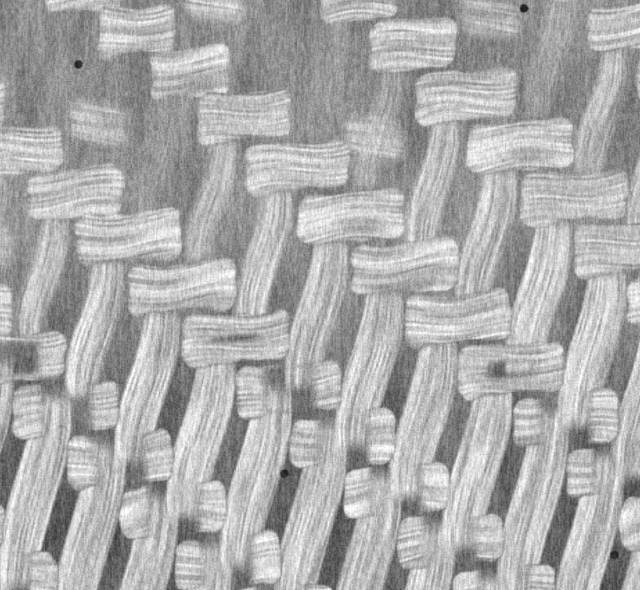
A Shadertoy shader for this texture:

```glsl
// Grey scan slice through a slanted twill weave: bundled weft floats over leaning warp yarns.

const float SHEET_HEIGHT = 710.0;             // design units per canvas height
const vec2 ORIGIN = vec2(487.0, 322.0);       // centre of float (0, 0), y runs down
const vec2 STEP_DIAGONAL = vec2(64.5, 61.0);  // next float along the twill line
const vec2 STEP_ACROSS = vec2(268.0, -24.0);  // same float on the next twill line
const float WEFT_TILT = 0.08;
const float WARP_LEAN = 0.18;
const float MATRIX_TONE = 0.53;
const float YARN_TONE = 0.765;
const float VOID_TONE = 0.16;
const float FIBRE_CONTRAST = 0.36;
const float GRAIN_CONTRAST = 0.13;
const float VOID_CHANCE = 0.09;

float hash(vec2 p) {
    vec3 q = fract(vec3(p.xyx) * 0.1031);
    q += dot(q, q.yzx + 33.33);
    return fract((q.x + q.y) * q.z);
}

float noise(vec2 p) {
    vec2 i = floor(p), f = fract(p);
    f = f * f * (3.0 - 2.0 * f);
    return mix(mix(hash(i), hash(i + vec2(1, 0)), f.x),
               mix(hash(i + vec2(0, 1)), hash(i + vec2(1, 1)), f.x), f.y);
}

float roundedBox(vec2 p, vec2 halfSize, float radius) {
    vec2 d = abs(p) - halfSize + radius;
    return length(max(d, 0.0)) + min(max(d.x, d.y), 0.0) - radius;
}

// Streak brightness: x runs along the fibres, y across them
float fibres(vec2 p, float seed) {
    vec2 q = p + vec2(seed * 371.0, seed * 593.0) + 900.0;
    float coarse = noise(q * vec2(0.014, 0.12));
    float fine = noise(q * vec2(0.022, 0.34));
    return YARN_TONE + FIBRE_CONTRAST * (0.45 * coarse + 0.7 * fine - 0.575);
}

// Warp yarn hanging below a float: x = tone, y = coverage
vec2 warpYarn(vec2 q, float depth, float buried, float seed) {
    float top = mix(24.0, -26.0, buried);
    float bottom = mix(178.0, 222.0, smoothstep(200.0, 480.0, depth));
    float v = (2.0 * q.y - top - bottom) / (bottom - top);
    float halfWidth = mix(18.0, 28.0, smoothstep(150.0, 520.0, depth)) * (1.0 - 0.28 * v * v);
    float x = q.x + 43.0 + WARP_LEAN * (q.y - 125.0) + 5.0 * sin(3.0 * v);
    float soft = mix(9.0, 2.5, smoothstep(150.0, 450.0, depth));
    float cover = 1.0 - smoothstep(-soft, soft, abs(x) - halfWidth);
    cover *= 1.0 - smoothstep(0.82, 1.04, abs(v));
    cover *= smoothstep(70.0, 330.0, depth);
    float tone = fibres(vec2(q.y, x / (1.0 - 0.28 * min(v * v, 1.0))), seed);
    return vec2(tone - 0.05 * x / halfWidth, cover);
}

// Weft float, its middle sinking out of the slice: x = tone, y = coverage
vec2 weftFloat(vec2 q, float depth, float buried, float seed) {
    q.y += WEFT_TILT * q.x;
    float halfLength = mix(47.0, 64.0, smoothstep(120.0, 340.0, depth));
    float u = q.x / halfLength;
    float halfHeight = 29.0 + 4.0 * u * u + 2.0 * sin(2.5 * u + 6.0 * seed);
    float wobble = 5.0 * (noise(q * 0.06 + seed * 90.0 + 20.0) - 0.5);
    float d = roundedBox(q, vec2(halfLength, halfHeight), 17.0) + wobble;
    float cover = 1.0 - smoothstep(-2.5, 2.5, d);
    float hollow = smoothstep(-0.15, 0.25, 1.6 * buried - 0.15 - abs(q.y) / 33.0);
    cover *= 1.0 - hollow * (1.0 - smoothstep(18.0, 38.0, abs(q.x)));
    float bend = 4.0 * sin(q.x * 0.045 + 6.0 * seed) - 0.12 * q.y * u * u;
    float tone = fibres(vec2(q.x, q.y + bend), seed + 0.37);
    tone += 0.05 * u * u - 0.10 * smoothstep(-7.0, 0.0, d);
    return vec2(tone, cover);
}

// Blurred end of a float grazing the slice
float grazingPatch(vec2 q, float depth) {
    q.y -= 0.16 * q.x;
    float d = roundedBox(q, vec2(36.0, 25.0), 16.0);
    return (1.0 - smoothstep(-12.0, 7.0, d)) * (1.0 - smoothstep(320.0, 400.0, depth));
}

void mainImage(out vec4 fragColor, in vec2 fragCoord) {
    vec2 p = fragCoord / iResolution.y * SHEET_HEIGHT;
    p.y = SHEET_HEIGHT - p.y;

    // Resin matrix, darker where the yarns crowd together
    float base = MATRIX_TONE - 0.13 * smoothstep(250.0, 600.0, p.y);
    base += 0.13 * (noise(p * vec2(0.03, 0.008)) - 0.5);
    base += 0.09 * (noise(p * vec2(0.25, 0.02)) - 0.5);

    vec2 warp = vec2(base, 0.0), weft = vec2(base, 0.0);
    float pores = 0.0;
    for (int line = -4; line <= 2; line++) {
        float j = float(line);
        float nearest = round((p.y - ORIGIN.y - j * STEP_ACROSS.y) / STEP_DIAGONAL.y);
        for (int k = -4; k <= 2; k++) {
            float i = nearest + float(k);
            vec2 centre = ORIGIN + i * STEP_DIAGONAL + j * STEP_ACROSS;
            centre.y += 33.0 * clamp(1.0 - (centre.x + centre.y) / 440.0, 0.0, 1.0);
            vec2 q = p - centre;
            if (abs(q.x) > 150.0) continue;
            float seed = hash(vec2(i, j) + 40.0);
            float depth = centre.y + 0.3 * centre.x;
            float buried = smoothstep(370.0, 540.0, centre.y - 0.06 * (centre.x - 384.0));

            vec2 yarn = warpYarn(q, depth, buried, seed);
            warp = vec2(mix(warp.x, yarn.x, yarn.y), max(warp.y, yarn.y));
            if (mod(i - j, 3.0) == 1.0) {
                float patchCover = 0.85 * grazingPatch(q - vec2(93.0, -34.0), depth);
                float patchTone = fibres(q - vec2(0.0, 0.16 * q.x), seed);
                warp.x = mix(warp.x, patchTone, patchCover);
            }
            yarn = weftFloat(q, depth, buried, seed);
            weft = vec2(mix(weft.x, yarn.x, yarn.y), max(weft.y, yarn.y));
            float pore = 1.0 - smoothstep(3.5, 6.5, length(q - vec2(-70.0, 41.0)));
            pores = max(pores, pore * step(hash(vec2(j, i) + 71.0), VOID_CHANCE));
        }
    }

    // Layers, then the scanner grain
    float tone = mix(warp.x, weft.x, weft.y);
    tone = mix(tone, VOID_TONE, pores);
    tone += GRAIN_CONTRAST * (noise(p * vec2(0.6, 0.15)) - 0.5);
    tone += GRAIN_CONTRAST * (noise(p * 0.62 + 50.0) - 0.5);
    fragColor = vec4(vec3(clamp(tone, 0.0, 1.0)), 1.0);
}
```
